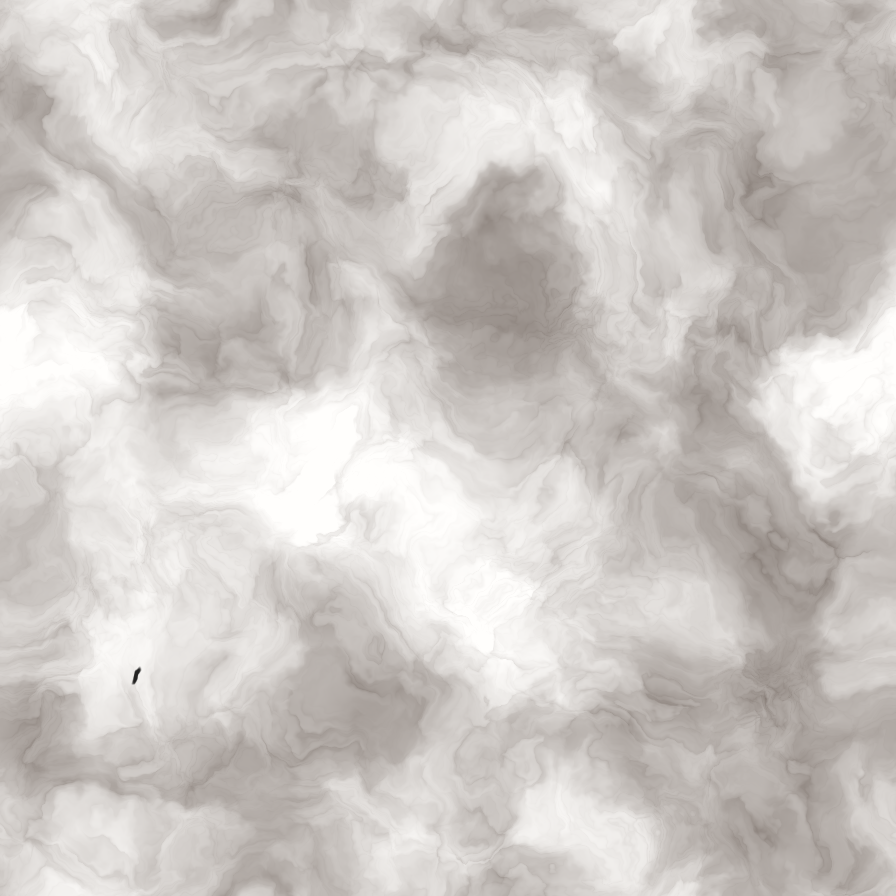
This texture is drawn by a Shadertoy shader. Its source:

```glsl
float hash(vec2 cell, float seed) {
    uint n = uint(cell.x) + 157u * uint(cell.y) + 31337u * uint(seed);
    n = n * 747796405u + 289133u;
    n = ((n >> ((n >> 28) + 4u)) ^ n) * 277803737u;
    return float((n >> 12) & 65535u) / 65536.0;
}

// Gradient noise that wraps after a whole number of cells
float cornerSlope(vec2 cell, vec2 offset, float period, float seed) {
    float angle = 6.2832 * hash(mod(cell, period), seed);
    return dot(vec2(cos(angle), sin(angle)), offset);
}

float noise(vec2 p, float period, float seed) {
    p *= period;
    vec2 i = floor(p), f = p - i;
    vec2 u = f * f * f * (f * (f * 6.0 - 15.0) + 10.0);
    vec2 e = vec2(1, 0);
    return mix(
        mix(cornerSlope(i, f, period, seed), cornerSlope(i + e.xy, f - e.xy, period, seed), u.x),
        mix(cornerSlope(i + e.yx, f - e.yx, period, seed), cornerSlope(i + e.xx, f - e.xx, period, seed), u.x),
        u.y);
}

float fbm(vec2 p, float period, float seed) {
    float sum = 0.0, amplitude = 1.0;
    for (int octave = 0; octave < 6; octave++) {
        sum += amplitude * noise(p, period, seed + float(octave));
        amplitude *= 0.5;
        period *= 2.0;
    }
    return sum;
}

vec2 warp(vec2 p, float period, float seed) {
    return vec2(fbm(p, period, seed), fbm(p, period, seed + 20.0));
}

// Thin folds: crisp on one side, fading softly on the other
float creases(vec2 p, vec2 q) {
    float sum = 0.0;
    for (int i = 0; i < 6; i++) {
        float period = 4.0 + 3.0 * float(i), seed = 100.0 + 10.0 * float(i);
        float n = noise(q, period, seed);
        float patches = smoothstep(0.05, 0.4, noise(p, 6.0 + float(i), seed + 5.0));
        sum += patches * exp(-max(n / 0.012, -n / 0.0025) / period);
    }
    return sum;
}

// Faint fibres: sharp ridges at several fine scales
float wisps(vec2 p, vec2 q) {
    float sum = 0.0, period = 9.0;
    for (int i = 0; i < 4; i++) {
        float seed = 200.0 + 10.0 * float(i);
        float strength = 0.5 + 1.6 * noise(p, 7.0, seed + 5.0);
        sum += strength * (exp(-abs(noise(q, period, seed)) * 8.0) - 0.4);
        period *= 1.0 + step(0.0, period);
    }
    return sum;
}

// Dark smudges around scattered points
float smudges(vec2 q) {
    float sum = 0.0;
    for (int i = 0; i < 6; i++) {
        vec2 centre = vec2(hash(vec2(i, 1), 7.0), hash(vec2(i, 2), 7.0));
        float d = length(fract(q - centre + 0.5) - 0.5);
        sum += 0.3 * exp(-d * 28.0) + 0.25 * exp(-d * 100.0);
    }
    return sum;
}

void mainImage(out vec4 fragColor, in vec2 fragCoord) {
    vec2 p = fragCoord / iResolution.xy;
    vec2 q = p + 0.1 * warp(p, 4.0, 30.0);
    q += 0.035 * warp(q, 10.0, 60.0);

    // Whole-number shear stretches the clouds down to the right
    vec2 sheared = vec2(q.x + q.y, q.y);
    float clouds = 0.8 * fbm(sheared, 3.0, 1.0) + 0.95 * fbm(q, 4.0, 10.0);
    clouds += 0.1 - smudges(q);
    clouds *= 1.15 * inversesqrt(1.0 + 1.3 * clouds * clouds);
    float tone = 0.56 + clouds - 0.26 * creases(p, q) - 0.1 * wisps(p, q);

    // Warm grey to near white
    vec3 color = mix(vec3(0.65, 0.62, 0.60), vec3(0.93, 0.92, 0.91), clamp(tone, -0.6, 1.25));

    // One small ragged pit
    vec2 pit = fract(mix(p, q, 0.4) - vec2(0.14, 0.25) + 0.5) - 0.5;
    pit = vec2(pit.x - 0.6 * pit.y, 0.6 * pit.y);
    color *= 1.0 - 0.85 * smoothstep(0.006, 0.003, length(pit));

    fragColor = vec4(color, 1.0);
}
```
